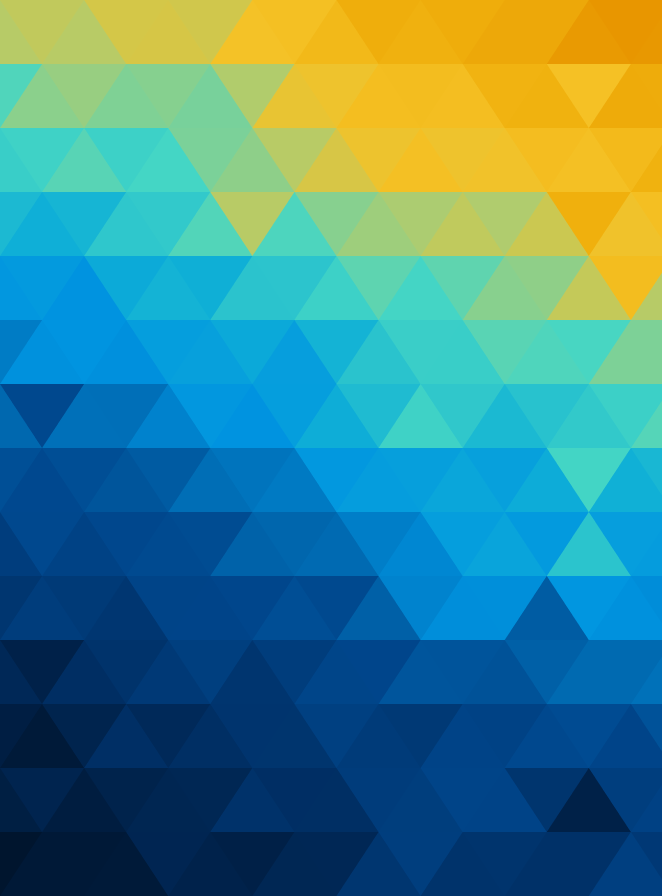
This background is drawn by a WebGL 1 fragment shader. Its source:

```glsl
precision highp float;

uniform vec2 u_resolution;

// Soft elliptical bump in cell space
float swell(vec2 cell, vec2 centre, vec2 radius) {
  vec2 d = (cell - centre) / radius;
  return exp(-dot(d, d));
}

// x: centre in half triangle widths, y: row counted from the top
vec2 triangleCell(vec2 uv) {
  vec2 grid = vec2(uv.x * 7.87, (1.0 - uv.y) * 14.0);
  float row = floor(grid.y);
  float shift = 0.5 * mod(row, 2.0);
  float x = grid.x + shift;
  bool pointsDown = abs(fract(x) - 0.5) < 0.5 * (1.0 - fract(grid.y));
  float centre = pointsDown ? floor(x) + 0.5 : floor(x + 0.5);
  return vec2(2.0 * (centre - shift), row);
}

// Ramp from midnight blue through teal to orange, one colour per unit
vec3 ramp(float level) {
  vec3 c = vec3(0.0, 0.08, 0.18);
  c = mix(c, vec3(0.0, 0.17, 0.37), clamp(level, 0.0, 1.0));
  c = mix(c, vec3(0.0, 0.275, 0.55), clamp(level - 1.0, 0.0, 1.0));
  c = mix(c, vec3(0.0, 0.41, 0.69), clamp(level - 2.0, 0.0, 1.0));
  c = mix(c, vec3(0.0, 0.58, 0.88), clamp(level - 3.0, 0.0, 1.0));
  c = mix(c, vec3(0.06, 0.69, 0.84), clamp(level - 4.0, 0.0, 1.0));
  c = mix(c, vec3(0.27, 0.84, 0.77), clamp(level - 5.0, 0.0, 1.0));
  c = mix(c, vec3(0.69, 0.80, 0.43), clamp(level - 6.0, 0.0, 1.0));
  c = mix(c, vec3(0.96, 0.76, 0.15), clamp(level - 7.0, 0.0, 1.0));
  c = mix(c, vec3(0.94, 0.69, 0.05), clamp(level - 8.0, 0.0, 1.0));
  return mix(c, vec3(0.91, 0.59, 0.0), clamp(level - 9.0, 0.0, 1.0));
}

float colourLevel(vec2 cell) {
  // Diagonal fall, flattening in the dark corner
  float depth = cell.y - 0.267 * cell.x;
  float level = max(7.1 - 0.7 * depth, 4.4 - 0.33 * depth);

  // Broad warm and cool drifts
  level += 0.9 * swell(cell, vec2(9.5, 6.0), vec2(2.2, 1.0));
  level += 1.1 * swell(cell, vec2(11.0, 8.7), vec2(1.8, 1.2));
  level += 1.3 * swell(cell, vec2(14.0, 8.0), vec2(0.7, 1.6));
  level += 0.8 * swell(cell, vec2(9.0, 2.0), vec2(1.2, 0.7));
  level += 0.6 * swell(cell, vec2(10.0, 12.5), vec2(2.0, 1.0));
  level -= 0.7 * swell(cell, vec2(4.5, 0.8), vec2(2.0, 1.4));
  level -= 0.6 * swell(cell, vec2(2.0, 4.0), vec2(1.2, 0.7));
  level -= 0.6 * swell(cell, vec2(3.0, 7.0), vec2(1.2, 0.8));
  level -= 0.6 * swell(cell, vec2(1.0, 10.7), vec2(1.6, 1.0));

  // Tight accents
  vec2 tight = vec2(0.6);
  level += 1.2 * swell(cell, vec2(14.0, 3.0), tight);
  level += 1.2 * swell(cell, vec2(15.0, 4.0), tight);
  level += 1.0 * swell(cell, vec2(6.0, 3.0), tight);
  level -= 0.9 * swell(cell, vec2(7.0, 5.0), tight);
  level -= 0.9 * swell(cell, vec2(1.0, 6.0), tight);
  level -= 0.9 * swell(cell, vec2(13.0, 9.0), tight);
  level -= 0.9 * swell(cell, vec2(14.0, 1.0), tight);
  level -= 1.1 * swell(cell, vec2(14.0, 12.0), tight);

  // Layered sines vary neighbouring facets
  level += 0.16 * sin(dot(cell, vec2(2.3, 4.7)));
  level += 0.14 * sin(dot(cell, vec2(5.1, -1.9)));
  return level;
}

void main() {
  // Average a 3 by 3 grid of samples to smooth the facet edges
  vec3 colour = vec3(0.0);
  for (int i = 0; i < 3; i++) {
    for (int j = 0; j < 3; j++) {
      vec2 offset = (vec2(float(i), float(j)) - 1.0) / 3.0;
      vec2 uv = (gl_FragCoord.xy + offset) / u_resolution;
      colour += ramp(colourLevel(triangleCell(uv)));
    }
  }
  gl_FragColor = vec4(colour / 9.0, 1.0);
}
```
